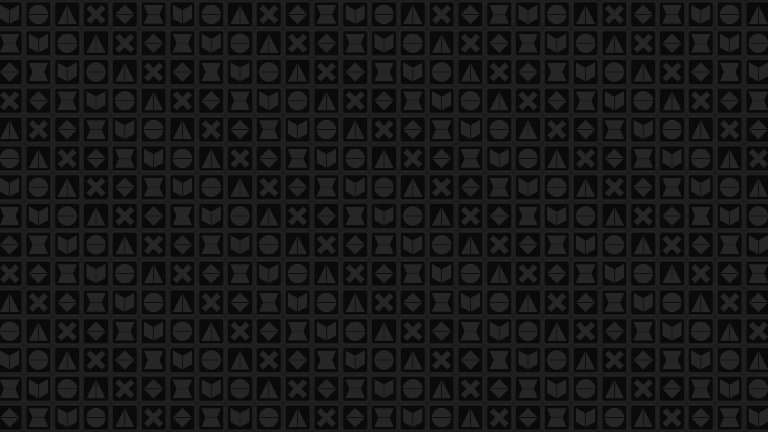
This pattern is drawn by a Shadertoy shader. Its source:

```glsl
// Dark wall of rounded tiles, fifteen rows high and centred on the canvas.
// Six split geometric emblems cycle along the diagonals; every edge is a
// signed distance, smoothed over about one pixel.

float roundedBox(vec2 p, float halfSize, float radius) {
    vec2 q = abs(p) - halfSize + radius;
    return length(max(q, 0.0)) + min(max(q.x, q.y), 0.0) - radius;
}

float openBook(vec2 p) {
    float x = abs(p.x);
    float pages = (abs(p.y - 0.55 * x + 0.09) - 0.24) * 0.876;
    return max(max(pages, x - 0.33), 0.013 - x);
}

float splitDisc(vec2 p) {
    return max(length(p) - 0.335, 0.013 - abs(p.y));
}

float splitTriangle(vec2 p) {
    float x = abs(p.x);
    float sides = dot(vec2(x, p.y - 0.33), vec2(0.894, 0.447));
    return max(max(sides, -p.y - 0.33), 0.013 - x);
}

float diagonalCross(vec2 p) {
    vec2 q = abs(vec2(p.x + p.y, p.x - p.y)) * 0.7071;
    return max(max(q.x, q.y) - 0.37, min(q.x, q.y) - 0.095);
}

float splitDiamond(vec2 p) {
    float rhombus = (abs(p.x) + abs(p.y) - 0.34) * 0.7071;
    return max(rhombus, 0.013 - abs(p.y));
}

float hourglass(vec2 p) {
    vec2 q = abs(p);
    float sides = (q.x - 0.2 - 0.42 * q.y) * 0.922;
    return max(max(sides, q.y - 0.32), 0.006 - q.y);
}

float emblem(vec2 p, int kind) {
    if (kind == 0) return openBook(p);
    if (kind == 1) return splitDisc(p);
    if (kind == 2) return splitTriangle(p);
    if (kind == 3) return diagonalCross(p);
    if (kind == 4) return splitDiamond(p);
    return hourglass(p);
}

void mainImage(out vec4 fragColor, in vec2 fragCoord) {
    // One unit is one tile, with a tile centred on the canvas
    float pixel = 15.0 / iResolution.y;
    vec2 grid = (fragCoord - 0.5 * iResolution.xy) * pixel;
    vec2 cell = floor(grid + 0.5);
    vec2 p = grid - cell;
    int kind = int(mod(cell.x + cell.y + 0.5, 6.0));

    float tile = roundedBox(p, 0.415, 0.07);
    float outline = abs(roundedBox(p, 0.457, 0.11)) - 0.010;
    float shape = emblem(p, kind);

    // Grout, fine outline, dark tile, then emblem
    float soft = 0.5 * pixel;
    vec3 light = vec3(0.15);
    vec3 color = vec3(0.11);
    color = mix(color, light, smoothstep(soft, -soft, outline));
    color = mix(color, vec3(0.04), smoothstep(soft, -soft, tile));
    color = mix(color, light, smoothstep(soft, -soft, shape));
    fragColor = vec4(color, 1.0);
}
```
